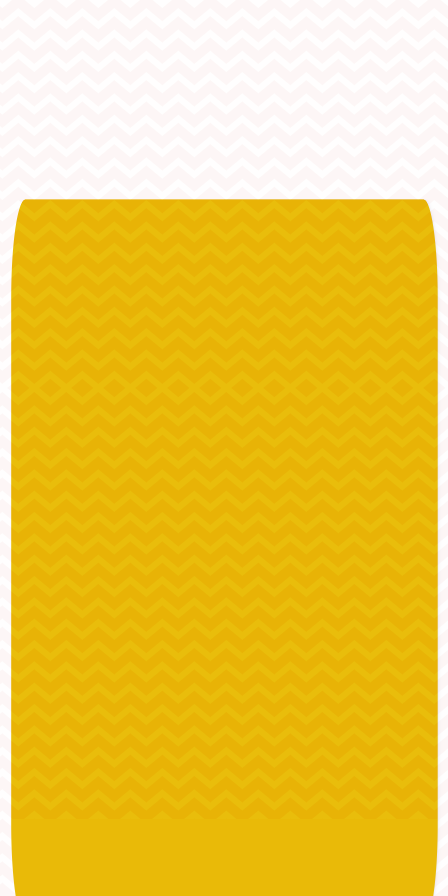
This pattern is drawn by a Shadertoy shader. Its source:

```glsl
// A golden card with bowed corners over a pale page, both covered by zigzag rows.
// The rows are repeated triangle waves, mirrored about one level so they meet
// there as a chain of diamonds. Lengths are in canvas widths (canvas is 1 by 2).

const vec3 PAGE_BASE = vec3(0.992, 0.966, 0.963);
const vec3 PAGE_LINE = vec3(1.0, 0.998, 0.997);
const vec3 GOLD_BASE = vec3(0.908, 0.702, 0.022);
const vec3 GOLD_LINE = vec3(0.914, 0.742, 0.045);
const vec3 GOLD_FLAT = vec3(0.912, 0.730, 0.030);
const vec3 SHADOW = vec3(0.84, 0.82, 0.86);

const float WAVE_LENGTH = 1.0 / 14.0;
const float ROW_SPACING = 1.0 / 21.0;
const float WAVE_HEIGHT = 0.0295;
const float LINE_HEIGHT = 0.018;
const float PEAK_X = 0.398;
const float MIRROR_Y = 1.134;

const float CARD_LEFT = 0.025;
const float CARD_RIGHT = 0.977;
const float CARD_TOP = 1.555;
const float CARD_BOTTOM = -0.06;
const float FLAT_TOP = 0.172;
const vec2 CORNER_RADII = vec2(0.032, 0.22);
const float SHADOW_WIDTH = 0.008;

float cover(float depth, float pixel) {
    return clamp(depth / pixel + 0.5, 0.0, 1.0);
}

// Coverage of the zigzag lines, folded about the mirror level
float zigzag(vec2 p, float pixel) {
    float wave = abs(2.0 * fract((p.x - PEAK_X) / WAVE_LENGTH) - 1.0);
    float row = (abs(p.y - MIRROR_Y) - WAVE_HEIGHT * wave) / ROW_SPACING;
    float offset = abs(row - round(row)) * ROW_SPACING;
    float slope = 2.0 * WAVE_HEIGHT / WAVE_LENGTH;
    return cover(0.5 * LINE_HEIGHT - offset, pixel * sqrt(1.0 + slope * slope));
}

// Depth inside the card, whose corners are tall quarter ellipses
float cardDepth(vec2 p) {
    float middleX = 0.5 * (CARD_LEFT + CARD_RIGHT);
    float middleY = 0.5 * (CARD_TOP + CARD_BOTTOM);
    float halfWidth = 0.5 * (CARD_RIGHT - CARD_LEFT);
    float halfHeight = 0.5 * (CARD_TOP - CARD_BOTTOM);
    float endDepth = halfHeight - abs(p.y - middleY);
    float bend = clamp(1.0 - endDepth / CORNER_RADII.y, 0.0, 1.0);
    float inset = CORNER_RADII.x * (1.0 - sqrt(1.0 - bend * bend));
    return min(halfWidth - inset - abs(p.x - middleX), endDepth);
}

void mainImage(out vec4 fragColor, in vec2 fragCoord) {
    vec2 p = fragCoord / iResolution.xy * vec2(1.0, 2.0);
    float pixel = max(1.0 / iResolution.x, 2.0 / iResolution.y);
    float line = zigzag(p, pixel);
    float depth = cardDepth(p);

    // Page, with a faint shadow down the right side of the card
    vec3 color = mix(PAGE_BASE, PAGE_LINE, line);
    float shade = exp(-max(-depth, 0.0) / (0.4 * SHADOW_WIDTH));
    shade *= step(0.5, p.x) * cover(CARD_TOP - p.y, pixel);
    color = mix(color, SHADOW, 0.45 * shade);

    // Card, patterned above a plain foot
    vec3 gold = mix(GOLD_BASE, GOLD_LINE, line);
    gold = mix(gold, GOLD_FLAT, cover(FLAT_TOP - p.y, pixel));
    color = mix(color, gold, cover(depth, pixel));

    fragColor = vec4(color, 1.0);
}
```
